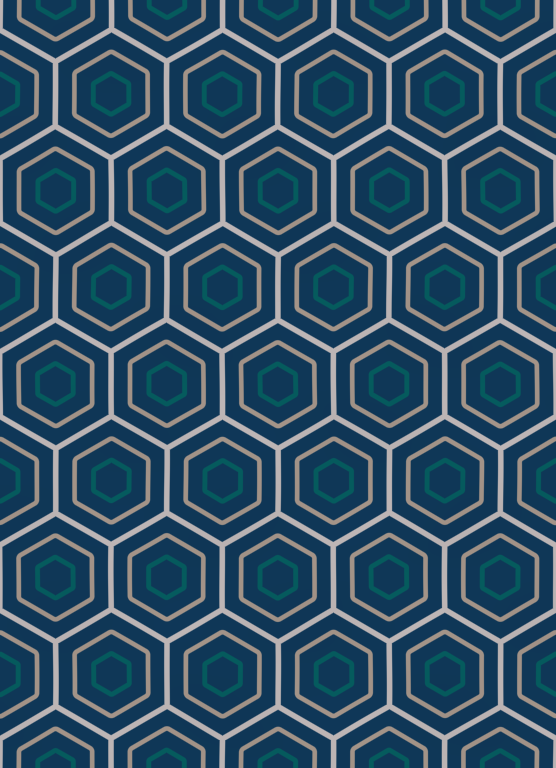
A Shadertoy shader for this pattern:

```glsl
// Navy honeycomb: pale grey lattice, each cell holding a tan and a green hexagon ring.
#define COLUMNS 5.0
#define ROW_STRETCH 1.004
#define LATTICE_WIDTH 0.050
#define TAN_RADIUS 0.330
#define TAN_WIDTH 0.042
#define GREEN_RADIUS 0.160
#define GREEN_WIDTH 0.044
#define WOBBLE 0.0025
#define NAVY vec3(0.06, 0.215, 0.34)
#define GREY vec3(0.735, 0.705, 0.705)
#define TAN vec3(0.635, 0.575, 0.53)
#define GREEN vec3(0.02, 0.355, 0.365)

const float SQRT3 = 1.7320508;

// Offset from the nearest centre of a pointy-top hexagonal grid of unit width.
vec2 hexOffset(vec2 p) {
    vec2 period = vec2(1.0, SQRT3);
    vec2 even = p - period * round(p / period);
    vec2 shifted = p - 0.5 * period;
    vec2 odd = shifted - period * round(shifted / period);
    return dot(even, even) < dot(odd, odd) ? even : odd;
}

// Signed distance to a pointy-top hexagon of the given apothem, with rounded corners.
float roundedHexagon(vec2 p, float apothem, float corner) {
    float inner = apothem - corner;
    vec2 axis = vec2(-0.5 * SQRT3, 0.5);
    p = abs(p.yx);
    p -= 2.0 * min(dot(axis, p), 0.0) * axis;
    float halfSide = inner / SQRT3;
    p -= vec2(clamp(p.x, -halfSide, halfSide), inner);
    return length(p) * sign(p.y) - corner;
}

// Distance to the boundary shared with the neighbouring cells.
float latticeDistance(vec2 p) {
    p = abs(p);
    return 0.5 - max(p.x, dot(p, vec2(0.5, 0.5 * SQRT3)));
}

// Layered sines, for slightly uneven hand-drawn lines.
vec2 handWobble(vec2 p) {
    vec2 broad = sin(p.yx * vec2(3.1, 2.7) + vec2(0.4, 1.9));
    vec2 fine = sin(p.yx * vec2(8.3, 7.1) + p * 2.3);
    return WOBBLE * (broad + 0.5 * fine);
}

// Antialiased coverage of a line at the given distance from its middle.
float stroke(float dist, float width, float pixel) {
    return 1.0 - smoothstep(-0.8 * pixel, 0.8 * pixel, abs(dist) - 0.5 * width);
}

void mainImage(out vec4 fragColor, in vec2 fragCoord) {
    float pixel = COLUMNS / iResolution.x;
    vec2 p = (fragCoord - 0.5 * iResolution.xy) * pixel;
    p.y /= ROW_STRETCH;
    p += handWobble(p);
    vec2 cell = hexOffset(p);

    // Rings and lattice over the ground
    float green = stroke(roundedHexagon(cell, GREEN_RADIUS, 0.02), GREEN_WIDTH, pixel);
    float tan_ = stroke(roundedHexagon(cell, TAN_RADIUS, 0.04), TAN_WIDTH, pixel);
    float lattice = stroke(latticeDistance(cell), LATTICE_WIDTH, pixel);

    vec3 color = mix(NAVY, GREEN, green);
    color = mix(color, TAN, tan_);
    color = mix(color, GREY, lattice);

    // Faint uneven printing
    color *= 1.0 + 0.012 * sin(p.x * 2.9 + sin(p.y * 2.1)) * sin(p.y * 3.7);
    fragColor = vec4(color, 1.0);
}
```
